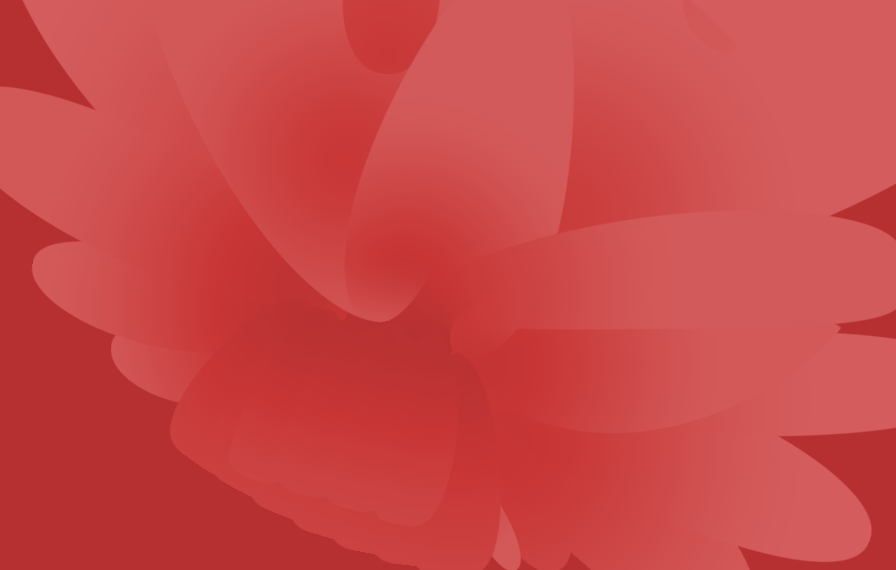
Reproduce this background procedurally as a WebGL 1 fragment shader.

```glsl
precision highp float;
// A large red blossom seen close up: translucent-looking petals layered back to front.
// Each petal is a curved axis with a power-law width profile, toned by
// the distance from a dark hollow near the heart of the flower.

uniform vec2 u_resolution;

const vec3 DEEP = vec3(0.715, 0.19, 0.195);
const vec3 RED  = vec3(0.785, 0.21, 0.21);
const vec3 PINK = vec3(0.83, 0.36, 0.36);
const float RED_STOP = 0.3;      // tone at which the ramp reaches RED

// Width profiles: growth power at the base, decay power at the tip
const vec2 BROAD = vec2(0.6, 0.3);
const vec2 LEAF  = vec2(0.55, 0.45);
const vec2 BLUNT = vec2(0.5, 0.25);
const vec2 TAPER = vec2(0.3, 0.7);
const vec2 BELLY = vec2(0.5, 0.8);

const float BACK_FAN = 7.0;
const float FRONT_FAN = 4.0;

vec2 pos;      // position in canvas heights
vec3 color;    // petals blended so far

vec3 ramp(float tone) {
  vec3 low = mix(DEEP, RED, clamp(tone / RED_STOP, 0.0, 1.0));
  return mix(low, PINK, clamp((tone - RED_STOP) / (1.0 - RED_STOP), 0.0, 1.0));
}

// hollow: centre and radius of the dark area; tones: its inner and outer tone
void petal(vec2 base, vec2 tip, float halfWidth, float bend, vec2 profile,
           float fade, vec3 hollow, vec2 tones) {
  vec2 axis = tip - base;
  float len = length(axis);
  axis /= len;
  vec2 q = pos - base;
  float along = dot(q, axis) / len;
  float t = clamp(along, 0.001, 0.999);
  float side = axis.x * q.y - axis.y * q.x - bend * 4.0 * t * (1.0 - t);

  // Width normalised so that its peak equals halfWidth
  float peak = profile.x / (profile.x + profile.y);
  float width = halfWidth * pow(t / peak, profile.x)
              * pow((1.0 - t) / (1.0 - peak), profile.y);
  float slope = width * (profile.x / t - profile.y / (1.0 - t)) / len;
  float dist = (width - abs(side)) / sqrt(1.0 + slope * slope);

  float edge = 1.0 / u_resolution.y;
  float mask = smoothstep(-edge, edge, dist) * step(0.0, along) * step(along, 1.0);
  mask *= smoothstep(0.0, fade + 0.001, t);
  float tone = mix(tones.x, tones.y,
                   smoothstep(0.0, 1.0, distance(pos, hollow.xy) / hollow.z));
  color = mix(color, ramp(tone), mask);
}

void main() {
  pos = gl_FragCoord.xy / u_resolution.y;
  color = DEEP;

  // Upper petals behind everything
  petal(vec2(0.68, 0.49), vec2(0.12, 1.31), 0.25, 0.0, BROAD, 0.0, vec3(0.55, 0.70, 0.55), vec2(0.5, 1.0));
  vec2 rightBase = vec2(0.94, 0.56);
  vec3 rightHollow = vec3(0.97, 0.62, 0.45);
  petal(rightBase, vec2(1.15, 1.61), 0.31, 0.0, BROAD, 0.0, rightHollow, vec2(0.42, 1.0));
  petal(rightBase, vec2(1.84, 1.20), 0.28, 0.0, BROAD, 0.0, rightHollow, vec2(0.42, 1.0));
  petal(vec2(1.20, 1.0), vec2(1.29, 0.91), 0.02, -0.01, LEAF, 0.0, vec3(1.2, 1.0, 0.2), vec2(0.9, 0.95));

  // Left petals, lowest first
  petal(vec2(0.61, 0.41), vec2(0.195, 0.385), 0.08, 0.03, LEAF, 0.0, vec3(0.5, 0.42, 0.4), vec2(0.2, 1.0));
  petal(vec2(0.61, 0.45), vec2(0.057, 0.537), 0.085, 0.025, LEAF, 0.0, vec3(0.5, 0.46, 0.45), vec2(0.15, 0.95));
  petal(vec2(0.61, 0.49), vec2(-0.08, 0.815), 0.112, 0.01, LEAF, 0.0, vec3(0.53, 0.5, 0.5), vec2(0.15, 0.92));

  // Lower right petals
  vec3 lowHollow = vec3(0.88, 0.22, 0.55);
  petal(vec2(0.79, 0.38), vec2(0.98, 0.0), 0.07, 0.0, LEAF, 0.0, lowHollow, vec2(0.3, 0.9));
  petal(vec2(0.80, 0.365), vec2(1.31, -0.09), 0.115, 0.0, LEAF, 0.0, lowHollow, vec2(0.28, 0.95));
  petal(vec2(0.80, 0.345), vec2(1.525, 0.05), 0.11, 0.01, LEAF, 0.0, lowHollow, vec2(0.25, 1.0));
  petal(vec2(0.88, 0.325), vec2(1.74, 0.328), 0.092, 0.0, LEAF, 0.0, vec3(0.9, 0.3, 0.55), vec2(0.3, 1.0));
  petal(vec2(0.79, 0.405), vec2(1.475, 0.425), 0.125, -0.05, BELLY, 0.0, vec3(0.85, 0.36, 0.45), vec2(0.22, 0.95));
  petal(vec2(0.81, 0.18), vec2(0.905, 0.0), 0.03, 0.0, LEAF, 0.0, vec3(0.8, 0.15, 0.15), vec2(0.4, 0.95));

  // Fan of short petals with a scalloped rim
  for (float i = 0.0; i < BACK_FAN; i++) {
    float f = i / (BACK_FAN - 1.0);
    vec2 base = mix(vec2(0.54, 0.47), vec2(0.80, 0.38), f);
    vec2 tip = mix(vec2(0.34, 0.19), vec2(0.79, -0.01), f);
    tip.y -= 0.03 * sin(3.1416 * f);
    petal(base, tip, 0.085, 0.0, BLUNT, 0.0, vec3(base, 0.42), vec2(0.08, 0.52));
  }
  for (float i = 0.0; i < FRONT_FAN; i++) {
    float f = i / (FRONT_FAN - 1.0);
    vec2 base = mix(vec2(0.56, 0.46), vec2(0.76, 0.42), f);
    vec2 tip = mix(vec2(0.44, 0.16), vec2(0.70, 0.08), f);
    petal(base, tip, 0.065, 0.01, BLUNT, 0.0, vec3(base, 0.38), vec2(0.05, 0.58));
  }

  // Upper left petal and the small dark one at the top
  petal(vec2(0.676, 0.436), vec2(0.45, 1.45), 0.287, 0.0, BROAD, 0.0, vec3(0.61, 0.72, 0.36), vec2(0.33, 0.92));
  petal(vec2(0.70, 1.18), vec2(0.676, 0.87), 0.085, 0.0, LEAF, 0.0, vec3(0.68, 0.9, 0.25), vec2(0.35, 0.6));

  // Upright centre petal and the long right one, melting into the heart
  petal(vec2(0.734, 0.385), vec2(0.947, 1.143), 0.18, 0.0, TAPER, 0.2, vec3(0.71, 0.49, 0.36), vec2(0.22, 0.97));
  petal(vec2(0.717, 0.463), vec2(1.588, 0.52), 0.103, 0.03, BLUNT, 0.3, vec3(0.72, 0.48, 0.5), vec2(0.25, 0.97));

  gl_FragColor = vec4(color, 1.0);
}
```
